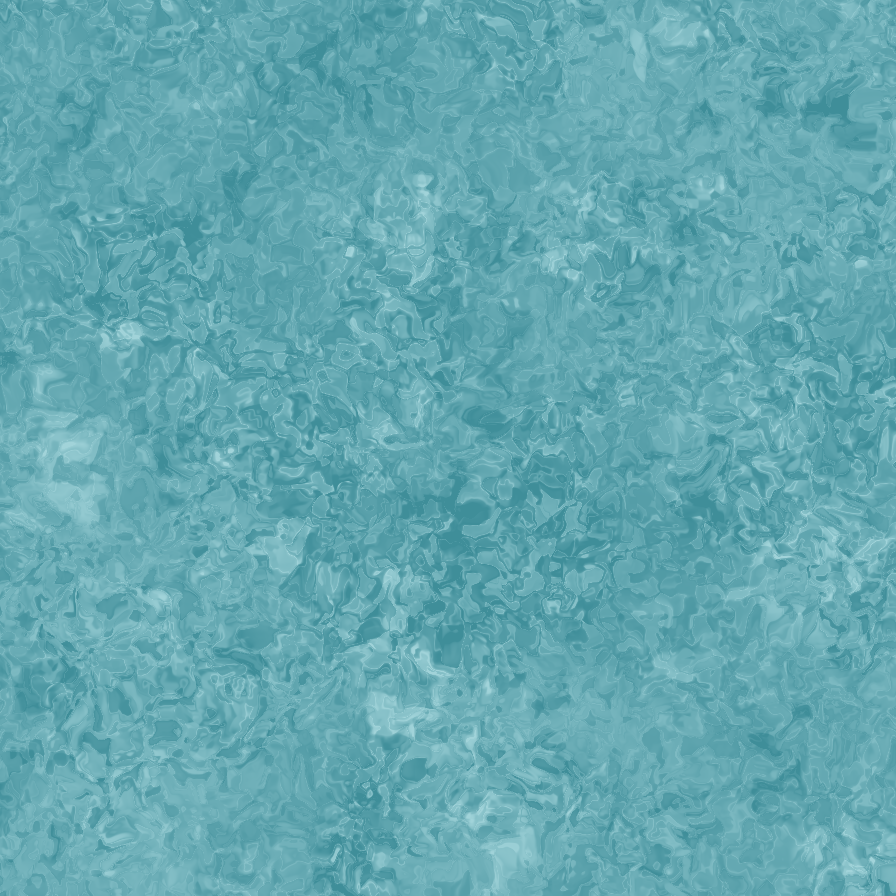
Write a three.js fragment shader that draws this texture.

```glsl
varying vec2 vUv;

// Colours: the tone runs from DEEP (0) to PALE (1) and slightly beyond
const vec3 DEEP = vec3(0.318, 0.607, 0.648);
const vec3 PALE = vec3(0.520, 0.750, 0.780);
const float TONE_MIN = -0.35;
const float TONE_MAX = 1.55;
const float BASE_TONE = 0.36;

// Feature scales, in cells across the canvas
const float CLOUD_SCALE = 4.0;
const float PATCH_SCALE = 14.0;
const float SWIRL_SCALE = 52.0;
const float GRAIN_SCALE = 78.0;

// Distortion, in canvas units
const float PATCH_WARP = 0.022;
const float SWIRL_WARP = 0.020;

// Strength of each layer
const float CLOUD_GAIN = 0.55;
const float GRAIN_GAIN = 0.55;
const float FINE_GAIN = 0.70;
const float RIPPLE_GAIN = 0.20;
const float VEIN_GAIN = 0.48;
const float GLINT_GAIN = 0.60;
const float SHADE_GAIN = 0.50;

const float RIPPLE_FREQ = 14.0;
const float VEIN_FREQ = 10.0;
const float VEIN_WIDTH = 0.45;
const float CELL_SHARPNESS = 7.0;

vec3 hash3(vec2 p) {
  vec3 q = vec3(dot(p, vec2(127.1, 311.7)),
                dot(p, vec2(269.5, 183.3)),
                dot(p, vec2(419.2, 371.9)));
  return fract(sin(q) * 43758.545);
}

// Cellular noise: random cell values blended by distance to jittered centres
float cellNoise(vec2 p) {
  vec2 cell = floor(p);
  vec2 local = fract(p);
  float total = 0.0;
  float weightSum = 0.0;
  for (int y = -1; y <= 1; y++) {
    for (int x = -1; x <= 1; x++) {
      vec2 offset = vec2(float(x), float(y));
      vec3 h = hash3(cell + offset);
      vec2 d = offset + h.xy - local;
      float weight = exp(-CELL_SHARPNESS * dot(d, d));
      total += weight * h.z;
      weightSum += weight;
    }
  }
  return total / weightSum;
}

vec2 cellVector(vec2 p) {
  return vec2(cellNoise(p + 17.3), cellNoise(p + 71.9)) - 0.5;
}

void main() {
  // Broad cloudy shifts of tone
  float cloud = 0.55 * cellNoise(vUv * CLOUD_SCALE + 5.0)
              + 0.45 * cellNoise(vUv * CLOUD_SCALE * 2.7 + 31.0) - 0.5;

  // Two levels of warping pull the grains into glassy swirls
  vec2 warped = vUv + PATCH_WARP * cellVector(vUv * PATCH_SCALE);
  warped += SWIRL_WARP * cellVector(warped * SWIRL_SCALE);

  // Grains and their finer detail
  float grain = cellNoise(warped * GRAIN_SCALE);
  float fine = cellNoise(warped * GRAIN_SCALE * 1.7 + 43.0);
  float field = mix(grain, fine, 0.25);

  // Contours of the field: soft ripples and thin pale veins
  float ripple = sin(field * RIPPLE_FREQ + cloud * 6.0);
  float vein = 1.0 - smoothstep(0.0, VEIN_WIDTH, abs(sin(field * VEIN_FREQ)));

  // Calm and busy regions
  float busy = mix(0.65, 1.15, smoothstep(0.3, 0.65, cellNoise(vUv * 9.0 + 9.0)));

  // Sparse clusters of bright glints and dark pools
  float region = cellNoise(warped * 10.0 + 83.0);
  float blob = cellNoise(warped * GRAIN_SCALE * 0.7 + 57.0);
  float glint = smoothstep(0.62, 0.88, region) * smoothstep(0.45, 0.75, blob);
  float shade = smoothstep(0.42, 0.18, region) * smoothstep(0.60, 0.85, blob);

  float detail = GRAIN_GAIN * (grain - 0.5) + FINE_GAIN * (fine - 0.5)
               + RIPPLE_GAIN * ripple + VEIN_GAIN * (vein - 0.17);
  float tone = BASE_TONE + CLOUD_GAIN * cloud + busy * detail
             + GLINT_GAIN * glint - SHADE_GAIN * shade;

  gl_FragColor = vec4(mix(DEEP, PALE, clamp(tone, TONE_MIN, TONE_MAX)), 1.0);
}
```
